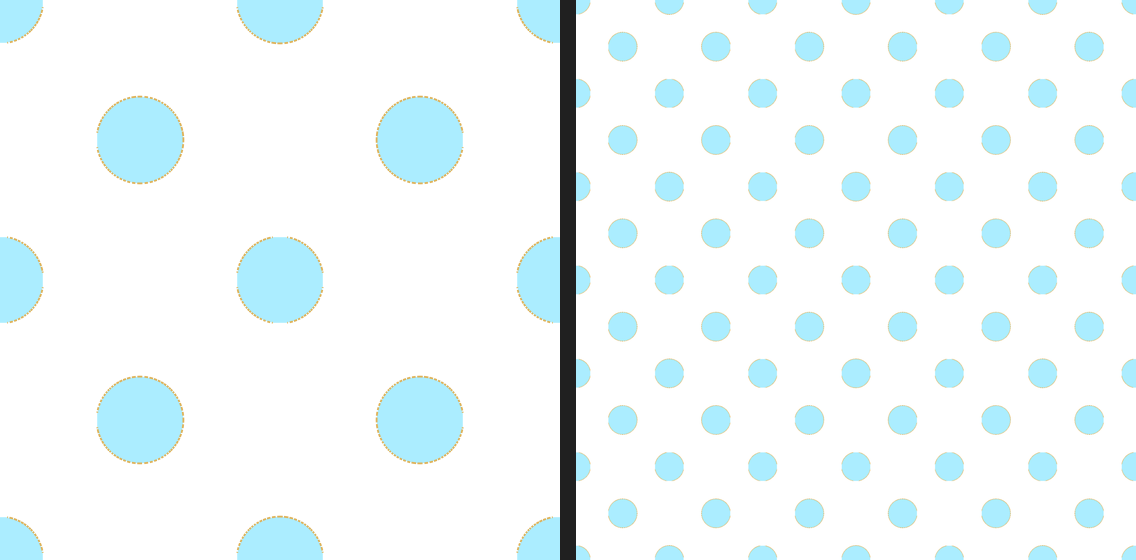
Left, the tile; right, the same tile 3 across and 3 down.
Write a WebGL 2 fragment shader that draws this pattern.

```glsl
#version 300 es
precision highp float;
// Pale blue polka dots on white, on a 2 by 2 grid with a second grid set
// half a cell over. Each dot has a thin, broken gold outline, and some
// dots are slightly flattened at their extreme points.

uniform vec2 u_resolution;
out vec4 fragColor;

float hash(vec3 p) {
    p = fract(p * vec3(0.1031, 0.1030, 0.0973));
    p += dot(p, p.yzx + 33.33);
    return fract((p.x + p.y) * p.z);
}

// How far q reaches toward the flattened sides of its dot
float flatReach(vec2 q, vec2 id, bool onCorner) {
    if (!onCorner) return q.x * (2.0 * id.x - 1.0);
    bool roundTop = id.x > 0.5 && id.y < 0.5;
    return max(abs(q.x), roundTop ? 0.0 : abs(q.y));
}

// Broken outline: long dashes near the axes, short ones near the diagonals
float dashes(vec2 q, vec2 id, float pixel) {
    vec2 m = abs(q);
    float a = atan(min(m.x, m.y), max(max(m.x, m.y), 1e-5));
    float phase = a * (6.0 + 6.0 * a);
    float k = floor(phase + 0.5);
    float quadrant = step(0.0, q.x) + 2.0 * step(0.0, q.y);
    float octant = quadrant + 4.0 * step(m.x, m.y);
    float halfLength = 0.28 + 0.14 * hash(vec3(id + 2.0 * octant, k + 1.0));
    float soft = pixel / 0.077 * (6.0 + 12.0 * a) * 0.6;
    return 1.0 - smoothstep(-soft, soft, abs(phase - k) - halfLength);
}

void main() {
    vec2 uv = gl_FragCoord.xy / u_resolution;
    float pixel = 1.0 / min(u_resolution.x, u_resolution.y);
    float soft = 0.7 * pixel;

    // Nearest dot of the two interleaved grids
    vec2 cell = uv * 2.0;
    vec2 cornerId = floor(cell + 0.5);
    vec2 centerId = floor(cell);
    vec2 toCorner = (cell - cornerId) * 0.5;
    vec2 toCenter = (cell - centerId - 0.5) * 0.5;
    bool onCorner = dot(toCorner, toCorner) < dot(toCenter, toCenter);
    vec2 q = onCorner ? toCorner : toCenter;
    vec2 id = mod(onCorner ? cornerId : centerId, 2.0);

    // Disc, cut straight on its flattened sides
    float r = length(q);
    float edge = max(r - 0.0772, flatReach(q, id, onCorner) - 0.0764);
    float disc = 1.0 - smoothstep(-soft, soft, edge);

    // Outline, left open where the disc is flat
    vec2 rim = q / max(r, 1e-5) * 0.0775;
    float open = smoothstep(-0.0002, 0.0002, flatReach(rim, id, onCorner) - 0.0764);
    float ring = 1.0 - smoothstep(-soft, soft, abs(r - 0.0775) - 0.0016);
    ring *= dashes(q, id, pixel) * (1.0 - open);

    vec3 white = vec3(1.0);
    vec3 paleBlue = vec3(0.67, 0.93, 1.0);
    vec3 gold = vec3(0.87, 0.69, 0.33);
    vec3 color = mix(white, paleBlue, disc);
    color = mix(color, gold, ring);
    fragColor = vec4(color, 1.0);
}
```
